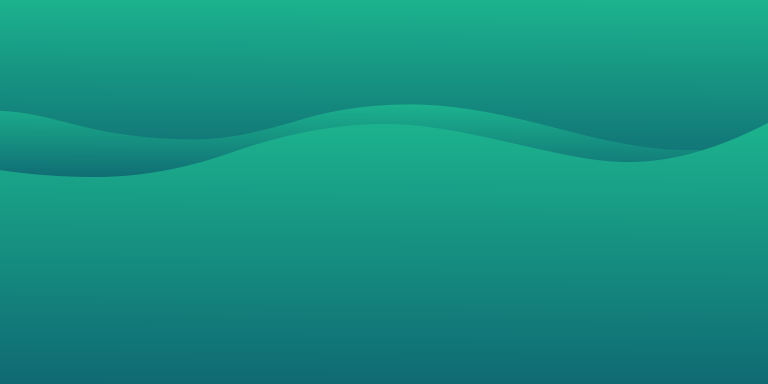
Write a WebGL 1 fragment shader that draws this background.

```glsl
precision highp float;

// Two layered teal waves over a teal backdrop. Each crest is a chain of
// cubic Hermite segments, and every layer fades from mint to deep teal
// over its own vertical span, with a very slight tilt.

uniform vec2 u_resolution;

const vec3 MINT = vec3(0.110, 0.700, 0.555);
const vec3 DEEP_TEAL = vec3(0.060, 0.415, 0.450);
const float TILT = 0.010; // rise of the gradient across the canvas

// Gradient spans as (top, bottom) heights
const vec2 SKY_SPAN = vec2(1.0, 0.530);
const vec2 BACK_SPAN = vec2(0.730, 0.525);
const vec2 FRONT_SPAN = vec2(0.680, 0.0);

// Crest knots as (x, height, slope)
const vec3 BACK_A = vec3(0.000, 0.711, -0.04);
const vec3 BACK_B = vec3(0.111, 0.669, -0.48);
const vec3 BACK_C = vec3(0.254, 0.637, 0.00);
const vec3 BACK_D = vec3(0.391, 0.688, 0.60);
const vec3 BACK_E = vec3(0.534, 0.728, 0.00);
const vec3 BACK_F = vec3(0.729, 0.664, -0.52);
const vec3 BACK_G = vec3(0.898, 0.609, 0.00);

const vec3 FRONT_A = vec3(0.000, 0.557, -0.29);
const vec3 FRONT_B = vec3(0.124, 0.539, 0.00);
const vec3 FRONT_C = vec3(0.300, 0.602, 0.70);
const vec3 FRONT_D = vec3(0.501, 0.677, 0.00);
const vec3 FRONT_E = vec3(0.690, 0.617, -0.44);
const vec3 FRONT_F = vec3(0.818, 0.578, 0.00);
const vec3 FRONT_G = vec3(1.000, 0.680, 1.04);

// Height and slope of the cubic between two knots, held flat beyond them
vec2 segment(float x, vec3 a, vec3 b) {
  float width = b.x - a.x;
  float t = clamp((x - a.x) / width, 0.0, 1.0);
  float s = 1.0 - t;
  float rise = b.y - a.y;
  float height = a.y + rise * t * t * (3.0 - 2.0 * t)
               + width * t * s * (a.z * s - b.z * t);
  float slope = 6.0 * rise * t * s / width
              + a.z * s * (1.0 - 3.0 * t) + b.z * t * (3.0 * t - 2.0);
  return vec2(height, slope);
}

vec2 backCrest(float x) {
  if (x < BACK_B.x) return segment(x, BACK_A, BACK_B);
  if (x < BACK_C.x) return segment(x, BACK_B, BACK_C);
  if (x < BACK_D.x) return segment(x, BACK_C, BACK_D);
  if (x < BACK_E.x) return segment(x, BACK_D, BACK_E);
  if (x < BACK_F.x) return segment(x, BACK_E, BACK_F);
  return segment(x, BACK_F, BACK_G);
}

vec2 frontCrest(float x) {
  if (x < FRONT_B.x) return segment(x, FRONT_A, FRONT_B);
  if (x < FRONT_C.x) return segment(x, FRONT_B, FRONT_C);
  if (x < FRONT_D.x) return segment(x, FRONT_C, FRONT_D);
  if (x < FRONT_E.x) return segment(x, FRONT_D, FRONT_E);
  if (x < FRONT_F.x) return segment(x, FRONT_E, FRONT_F);
  return segment(x, FRONT_F, FRONT_G);
}

// Tilted vertical fade over a layer's span
vec3 layerColor(vec2 uv, vec2 span) {
  float y = uv.y + TILT * (uv.x - 0.5);
  float depth = clamp((span.x - y) / (span.x - span.y), 0.0, 1.0);
  return mix(MINT, DEEP_TEAL, depth);
}

// Antialiased coverage below a crest, one pixel wide across its slope
float below(vec2 uv, vec2 crest) {
  float slope = crest.y * u_resolution.y / u_resolution.x;
  float distancePx = (crest.x - uv.y) * u_resolution.y / sqrt(1.0 + slope * slope);
  return clamp(distancePx + 0.5, 0.0, 1.0);
}

void main() {
  vec2 uv = gl_FragCoord.xy / u_resolution;

  // Paint from the backdrop forward
  vec3 color = layerColor(uv, SKY_SPAN);
  color = mix(color, layerColor(uv, BACK_SPAN), below(uv, backCrest(uv.x)));
  color = mix(color, layerColor(uv, FRONT_SPAN), below(uv, frontCrest(uv.x)));

  gl_FragColor = vec4(color, 1.0);
}
```
